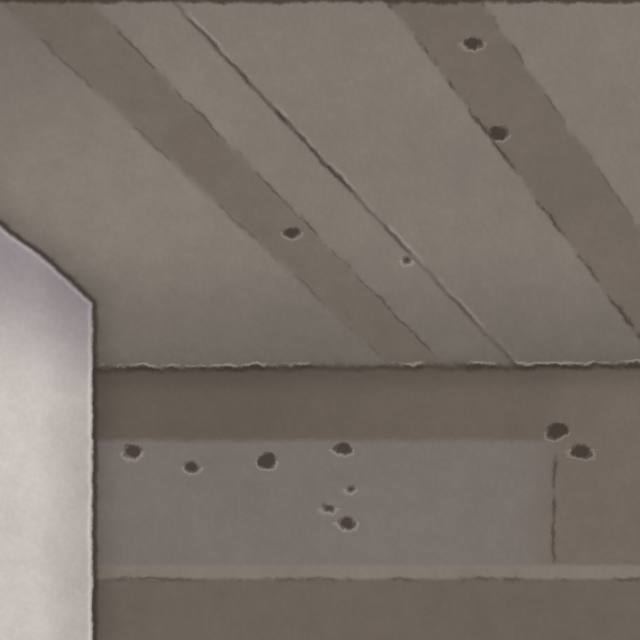
A Shadertoy shader for this texture:

```glsl
// Weathered concrete ceiling with diagonal board marks, a beam and a pale pillar.
const vec3 CEILING = vec3(0.500, 0.468, 0.434);
const vec3 BAND    = vec3(0.424, 0.386, 0.350);
const vec3 STRIP   = vec3(0.392, 0.355, 0.322);
const vec3 PANEL   = vec3(0.468, 0.436, 0.418);
const vec3 BASE    = vec3(0.420, 0.383, 0.352);
const vec3 LEDGE   = vec3(0.500, 0.464, 0.430);
const vec3 PILLAR  = vec3(0.785, 0.755, 0.735);
const vec3 PILLAR_SHADE = vec3(0.590, 0.555, 0.565);
const vec3 CRACK   = vec3(0.235, 0.200, 0.180);
const float HORIZON = 0.427;
const float STRIP_BOTTOM = 0.312;
const float LEDGE_TOP = 0.117;
const float LEDGE_BOTTOM = 0.095;
const float GRAIN = 0.030;
const float STAIN = 0.022;

// Pits: centre and radius
const int PIT_COUNT = 13;
const vec3 PITS[PIT_COUNT] = vec3[](
    vec3(0.456, 0.637, 0.008), vec3(0.206, 0.294, 0.011),
    vec3(0.535, 0.299, 0.010), vec3(0.417, 0.280, 0.011),
    vec3(0.908, 0.299, 0.014), vec3(0.870, 0.325, 0.012),
    vec3(0.514, 0.206, 0.009), vec3(0.540, 0.184, 0.010),
    vec3(0.300, 0.271, 0.009), vec3(0.780, 0.790, 0.011),
    vec3(0.740, 0.935, 0.012), vec3(0.635, 0.594, 0.006),
    vec3(0.548, 0.236, 0.006));

vec2 hash2(vec2 c) {
    vec3 h = fract(c.xyx * vec3(0.1031, 0.1030, 0.0973));
    h += dot(h, h.yzx + 33.33);
    return fract((h.xx + h.yz) * h.zy);
}

// Distance to the nearest scattered point
float cellular(vec2 p) {
    vec2 cell = floor(p), f = fract(p);
    float nearest = 2.0;
    for (int j = -1; j <= 1; j++)
    for (int i = -1; i <= 1; i++) {
        vec2 o = vec2(i, j);
        nearest = min(nearest, length(o + hash2(cell + o) - f));
    }
    return nearest;
}

// Rotated, warped sine layers, roughly -1 to 1
float sines(vec2 p) {
    float sum = 0.0, amp = 0.5;
    for (int i = 0; i < 5; i++) {
        p = mat2(0.80, 0.60, -0.60, 0.80) * p + 1.7;
        sum += amp * sin(p.x + 1.3 * sin(p.y)) * cos(p.y * 0.8);
        p *= 1.9;
        amp *= 0.62;
    }
    return sum;
}

// Signed distance to a line, positive on its upper right
float side(vec2 p, vec2 a, vec2 b) {
    vec2 d = normalize(b - a), q = p - a;
    return d.x * q.y - d.y * q.x;
}

float ridge(float d, float width) { return exp(-d * d / (width * width)); }
float between(float lo, float hi, float soft) {
    return smoothstep(-soft, soft, lo) * smoothstep(-soft, soft, -hi);
}

void mainImage(out vec4 fragColor, in vec2 fragCoord) {
    vec2 p = fragCoord / iResolution.xy;
    float px = 1.0 / iResolution.y;
    float stain = sines(p * 13.0);
    float rough = sines(p * 75.0 + 4.0);
    float jag = 0.0035 * rough + 0.0015 * sines(p * 230.0);
    float broken = smoothstep(-0.35, 0.45, sines(p * 38.0 + 9.0));
    float grain = cellular(p * 115.0) - 0.5;

    // Ceiling tone
    vec3 ceiling = CEILING * mix(0.87, 1.0, smoothstep(HORIZON, 0.64, p.y));
    ceiling *= 1.0 + 0.045 * ridge(length(p - vec2(0.16, 0.73)), 0.22);
    ceiling *= 1.0 - 0.10 * ridge(length(p - vec2(0.04, 1.0)), 0.16);

    // Diagonal board marks and their chipped edges
    float leftLow   = side(p, vec2(0.035, 0.965), vec2(0.600, 0.440)) + jag;
    float leftHigh  = side(p, vec2(0.150, 0.987), vec2(0.677, 0.447)) + jag;
    float rightLow  = side(p, vec2(0.605, 1.000), vec2(1.000, 0.473)) + jag;
    float rightHigh = side(p, vec2(0.749, 1.000), vec2(1.000, 0.642)) + jag;
    float seam      = side(p, vec2(0.280, 0.987), vec2(0.807, 0.427)) + jag * 0.7;
    float leftBand = between(leftLow, leftHigh, 0.009) * (0.72 + 0.3 * stain);
    ceiling = mix(ceiling, BAND, clamp(leftBand, 0.0, 1.0));
    ceiling = mix(ceiling, BAND * 1.02, 0.85 * between(rightLow, rightHigh, 0.006));
    float chips = 0.40 * ridge(leftHigh, 0.0025) + 0.25 * ridge(leftLow, 0.003)
                + 0.60 * ridge(rightLow, 0.0035) + 0.30 * ridge(rightHigh, 0.003);
    ceiling = mix(ceiling, CRACK, chips * broken);
    float seamDepth = mix(0.45, 0.85, ridge(p.y - 0.80, 0.13));
    ceiling = mix(ceiling, CRACK, seamDepth * ridge(seam, 0.0035) * mix(0.5, 1.0, broken));
    ceiling += 0.06 * ridge(seam - 0.006, 0.003) * broken;
    ceiling = mix(ceiling, CRACK, 0.75 * smoothstep(0.992, 1.0, p.y + jag));

    // Beam: stained strip, panel, ledge and base
    float stripMask = smoothstep(-0.007, 0.007, p.y - STRIP_BOTTOM + jag);
    float newerConcrete = smoothstep(0.80, 0.89, p.x + 0.02 * stain);
    vec3 strip = mix(STRIP, BAND * 1.04, max(newerConcrete, 0.45 * smoothstep(0.3, 0.7, p.x)));
    vec3 panel = mix(PANEL, BAND * 1.05, newerConcrete);
    vec3 beam = mix(panel, strip, stripMask);
    float lower = smoothstep(0.004, -0.004, p.y - LEDGE_TOP + jag * 0.5);
    beam = mix(beam, mix(BASE, LEDGE, smoothstep(-0.004, 0.004, p.y - LEDGE_BOTTOM)), lower);
    beam = mix(beam, CRACK, 0.40 * ridge(p.y - LEDGE_BOTTOM + jag, 0.003) * broken);
    float joint = between(p.y - LEDGE_TOP, p.y - 0.34, 0.01);
    beam = mix(beam, CRACK, 0.50 * joint * ridge(p.x - 0.865 + jag, 0.003) * broken);

    // Horizon crack with crumbling lip
    float horizon = p.y - HORIZON - 0.006 * (p.x - 0.5) + jag;
    vec3 col = mix(beam, ceiling, smoothstep(-px, px, horizon));
    col = mix(col, CRACK, 0.75 * ridge(horizon + 0.002, 0.0055) * mix(0.55, 1.0, broken));
    col *= 1.0 - 0.10 * ridge(horizon + 0.012, 0.022);
    col += 0.17 * ridge(horizon - 0.004, 0.0025) * broken;

    // Pits with ragged rims
    for (int i = 0; i < PIT_COUNT; i++) {
        vec2 q = p - PITS[i].xy;
        float r = PITS[i].z, d = length(q * vec2(0.9, 1.15)) - r + 0.7 * r * rough;
        col += 0.07 * ridge(d - 0.004, 0.003) * step(q.y, 0.0);
        col = mix(col, CRACK, 0.78 * smoothstep(0.004, -0.005, d));
    }

    // Pillar with chamfered shoulder
    float shoulder = max(side(p, vec2(0.0, 0.648), vec2(0.080, 0.588)),
                         side(p, vec2(0.080, 0.588), vec2(0.147, 0.525)));
    float pillar = max(p.x - 0.145, shoulder) + jag * 0.5;
    vec3 face = mix(PILLAR, PILLAR_SHADE, smoothstep(0.40, 0.61, p.y + 0.35 * p.x + 0.02 * stain));
    face *= 1.0 - 0.10 * smoothstep(0.05, 0.13, p.x) + 0.02 * stain;
    face += 0.08 * ridge(pillar + 0.005, 0.003);
    col *= 1.0 - 0.12 * ridge(pillar, 0.035);
    col = mix(col, face, smoothstep(px, -px, pillar));
    col = mix(col, CRACK, 0.78 * ridge(pillar - 0.003, 0.0045));

    // Surface grain and broad stains
    col *= 1.0 + GRAIN * (grain + 0.7 * rough) + STAIN * stain;
    fragColor = vec4(clamp(col, 0.0, 1.0), 1.0);
}
```
